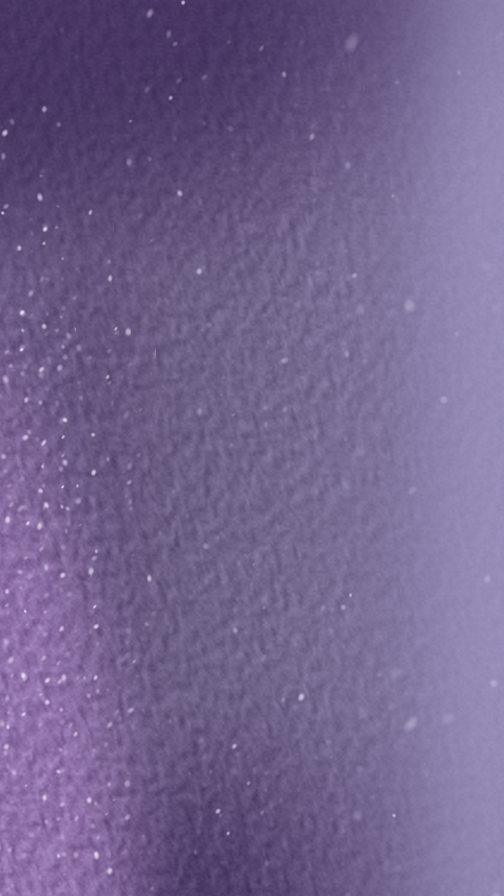
A WebGL 1 fragment shader for this texture:

```glsl
precision highp float;
uniform vec2 u_resolution;

const vec3 MAUVE = vec3(0.440, 0.390, 0.540);
const vec3 SHADOW = vec3(0.285, 0.212, 0.390);
const vec3 LILAC = vec3(0.590, 0.550, 0.725);
const vec3 ORCHID = vec3(0.565, 0.445, 0.665);
const vec3 GLINT = vec3(0.93, 0.90, 0.98);

const vec2 BUMP_SCALE = vec2(78.0, 54.0);
const float BUMP_CONTRAST = 0.115;
const float GRAIN_SCALE = 210.0;
const float GRAIN_CONTRAST = 0.045;
const float FINE_GLITTER_SCALE = 29.0;
const float GLITTER_SCALE = 18.0;
const float BOKEH_SCALE = 11.0;

float hash(vec2 p) {
  return fract(sin(dot(p, vec2(127.1, 311.7))) * 43758.5453);
}

float noise(vec2 p) {
  vec2 i = floor(p);
  vec2 f = fract(p);
  f = f * f * (3.0 - 2.0 * f);
  return mix(mix(hash(i), hash(i + vec2(1.0, 0.0)), f.x),
             mix(hash(i + vec2(0.0, 1.0)), hash(i + vec2(1.0, 1.0)), f.x), f.y);
}

float height(vec2 p) {
  return 0.65 * noise(p) + 0.35 * noise(p * 1.9 + 17.3);
}

// Side-lit bumps: height difference along the light direction
float relief(vec2 p) {
  vec2 q = p * BUMP_SCALE;
  q.x += 0.3 * q.y;
  q += 0.7 * vec2(noise(q * 0.5), noise(q * 0.5 + 41.0));
  return height(q) - height(q + vec2(0.7, -0.5));
}

// One jittered, slanted speck per cell, kept with the given probability
float specks(vec2 p, float scale, float radius, float softness, float density, float seed) {
  vec2 q = p * scale + seed;
  vec2 cell = floor(q);
  vec2 jitter = vec2(hash(cell + 3.1), hash(cell + 7.7));
  vec2 d = fract(q) - mix(vec2(0.27), vec2(0.73), jitter);
  d.x -= (hash(cell + 5.9) - 0.3) * 0.7 * d.y;
  d.y *= mix(0.65, 1.1, hash(cell + 2.3));
  float size = radius * mix(0.6, 1.2, hash(cell + 9.2));
  float shape = 1.0 - smoothstep(size * (1.0 - softness), size, length(d));
  float brightness = mix(0.2, 1.0, pow(hash(cell + 13.4), 2.0));
  return shape * brightness * step(hash(cell + 21.6), density);
}

void main() {
  vec2 uv = gl_FragCoord.xy / u_resolution;
  vec2 p = gl_FragCoord.xy / u_resolution.x;

  // Broad light and shade
  float glowEdge = mix(0.32, 0.13, smoothstep(0.0, 0.7, uv.y));
  float glow = (1.0 - smoothstep(glowEdge - 0.2, glowEdge + 0.08, uv.x))
             * (1.0 - smoothstep(0.25, 0.88, uv.y));
  float right = 0.45 * smoothstep(0.4, 0.9, uv.x) + 0.55 * smoothstep(0.72, 1.0, uv.x);
  float topShade = smoothstep(0.62, 0.97, uv.y + 0.18 * (0.4 - uv.x));
  float bottomShade = (1.0 - smoothstep(-0.02, 0.28, uv.y))
                    * (1.0 - 0.5 * smoothstep(0.4, 0.9, uv.x));
  float leftShade = 0.34 * (1.0 - smoothstep(0.12, 0.48, uv.x));
  float shade = max(max(topShade, 0.85 * bottomShade), leftShade);

  vec3 color = mix(MAUVE, SHADOW, shade);
  color = mix(color, LILAC, right * mix(1.0, 0.8, max(topShade, bottomShade)));
  color = mix(color, ORCHID, glow);

  // Bumpy surface, blurred out towards the right and the dark top
  float focus = mix(1.0, 0.22, smoothstep(0.55, 0.95, uv.x));
  focus *= mix(1.0, 0.45, topShade) * (1.0 + 0.5 * glow);
  color += BUMP_CONTRAST * focus * relief(p) * vec3(0.95, 0.95, 1.0);
  color += GRAIN_CONTRAST * mix(0.4, 1.0, focus) * (noise(p * GRAIN_SCALE) - 0.5);

  // Sharp glitter at the left, sparse glints in the middle
  float leftBand = (1.0 - smoothstep(0.08, 0.34, uv.x))
                 * (1.0 - smoothstep(0.5, 1.0, uv.y));
  float fine = specks(p, FINE_GLITTER_SCALE, 0.20, 0.85, 0.6 * leftBand, 4.0);
  fine += specks(p, FINE_GLITTER_SCALE * 0.8, 0.18, 0.85, 0.45 * leftBand, 31.5);
  float sparse = specks(p, GLITTER_SCALE, 0.14, 0.9, 0.08 + 0.16 * leftBand, 57.2);
  sparse *= mix(0.8, 0.3, smoothstep(0.3, 0.8, uv.x));

  // Faint lumps everywhere, out-of-focus spots at the right
  float lumps = specks(p, FINE_GLITTER_SCALE * 1.1, 0.23, 0.95, 0.3, 12.6) * min(focus, 1.0);
  float bokeh = specks(p, BOKEH_SCALE, 0.17, 0.8, 0.22 * smoothstep(0.5, 0.75, uv.x), 83.7);

  float glitter = 0.8 * fine + sparse + 0.2 * lumps + 0.33 * bokeh;
  color = mix(color, GLINT, clamp(glitter, 0.0, 0.95));
  gl_FragColor = vec4(clamp(color, 0.0, 1.0), 1.0);
}
```
